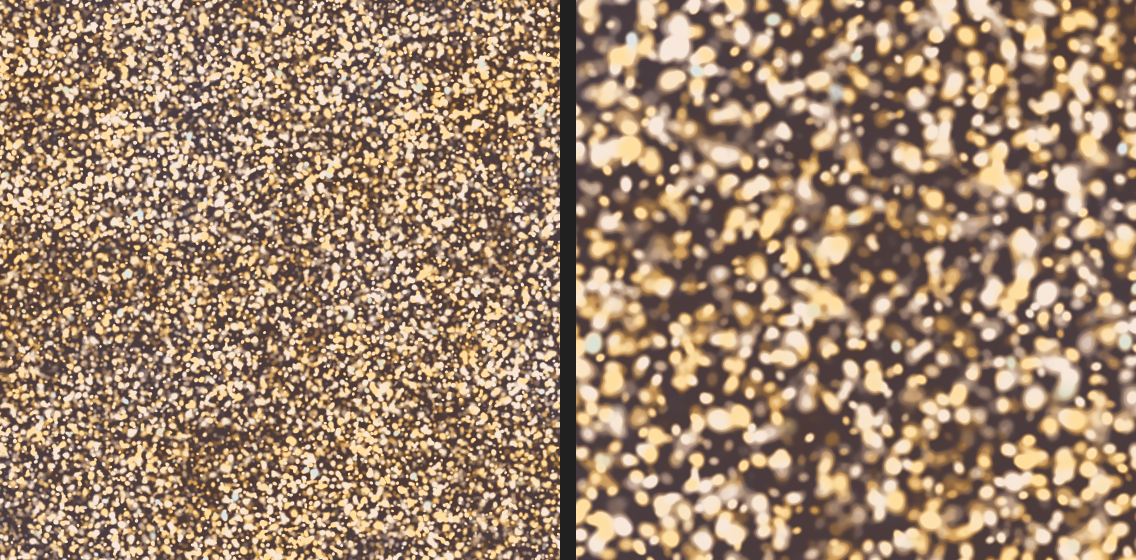
Left, the full canvas; right, a detail of the centre.
Give the GLSL for this texture, as a three.js fragment shader.

```glsl
// Dense glitter of soft gold, cream and mauve grains over dark brown gaps.
varying vec2 vUv;

// Four sine-free random values per cell
vec4 hash42(vec2 p) {
  vec4 q = fract(p.xyxy * vec4(0.1031, 0.1030, 0.0973, 0.1099));
  q += dot(q, q.wzxy + 33.33);
  return fract((q.xxyz + q.yzzw) * q.zywx);
}

float valueNoise(vec2 p) {
  vec2 cell = floor(p);
  vec2 f = fract(p);
  f = f * f * (3.0 - 2.0 * f);
  float low = mix(hash42(cell).x, hash42(cell + vec2(1.0, 0.0)).x, f.x);
  float high = mix(hash42(cell + vec2(0.0, 1.0)).x, hash42(cell + 1.0).x, f.x);
  return mix(low, high, f.y);
}

// Screens one layer of grains onto field: x = light, y = warmth, z = blue glint
void addGrains(inout vec3 field, vec2 p, float seed, float patchLight) {
  vec2 home = floor(p);
  for (int j = -1; j <= 1; j++) {
    for (int i = -1; i <= 1; i++) {
      vec2 cell = home + vec2(float(i), float(j));
      vec4 rnd = hash42(cell + seed);
      vec4 look = hash42(cell + seed + 271.0);

      // Slightly oval grain at a random angle
      vec2 offset = p - cell - rnd.xy;
      float angle = 6.2832 * look.x;
      float along = dot(offset, vec2(cos(angle), sin(angle)));
      float dist = sqrt(dot(offset, offset) + 0.5 * along * along);
      float radius = mix(0.48, 0.98, rnd.z);
      float cover = 1.0 - smoothstep(0.18 * radius, radius, dist);

      float light = clamp(rnd.w * patchLight, 0.0, 1.0);
      float warmth = smoothstep(0.3, 0.75, look.y);
      field.x += (1.0 - field.x) * cover * light;
      field.y = mix(field.y, warmth, cover * (0.3 + 0.7 * light));
      field.z = mix(field.z, step(0.975, look.z), cover * light);
    }
  }
}

// Four-stop colour ramp from gap to highlight
vec3 ramp(float t, vec3 gap, vec3 rim, vec3 body, vec3 core) {
  vec3 color = mix(gap, rim, smoothstep(0.0, 0.38, t));
  color = mix(color, body, smoothstep(0.34, 0.68, t));
  return mix(color, core, smoothstep(0.66, 0.98, t));
}

void main() {
  // Broad drifts make dark clumps and warmer areas
  float clumps = 0.6 * valueNoise(vUv * 27.0) + 0.4 * valueNoise(vUv * 9.0 + 40.0);
  float patchLight = 0.5 + 1.05 * clumps;
  float drift = valueNoise(vUv * 6.0 + 80.0);

  // Coarse and fine grains
  vec3 field = vec3(0.03, 0.2 + 0.5 * drift, 0.0);
  addGrains(field, vUv * 112.0, 17.0, patchLight);
  addGrains(field, vUv * 76.0 + 0.37, 503.0, patchLight);

  float light = smoothstep(0.0, 0.94, field.x);
  float warmth = clamp(field.y + 0.3 * (drift - 0.5), 0.0, 1.0);

  // Mauve-cream and amber-gold families
  vec3 neutral = ramp(light, vec3(0.28, 0.24, 0.27), vec3(0.52, 0.44, 0.43),
                      vec3(0.73, 0.63, 0.57), vec3(0.97, 0.91, 0.86));
  vec3 golden = ramp(light, vec3(0.31, 0.22, 0.19), vec3(0.54, 0.37, 0.19),
                     vec3(0.84, 0.62, 0.31), vec3(1.0, 0.87, 0.61));
  vec3 color = mix(neutral, golden, warmth);

  // Rare cool glints
  vec3 glint = mix(vec3(0.25, 0.30, 0.40), vec3(0.78, 0.90, 0.96), light);
  color = mix(color, glint, 0.65 * field.z);

  gl_FragColor = vec4(color, 1.0);
}
```
